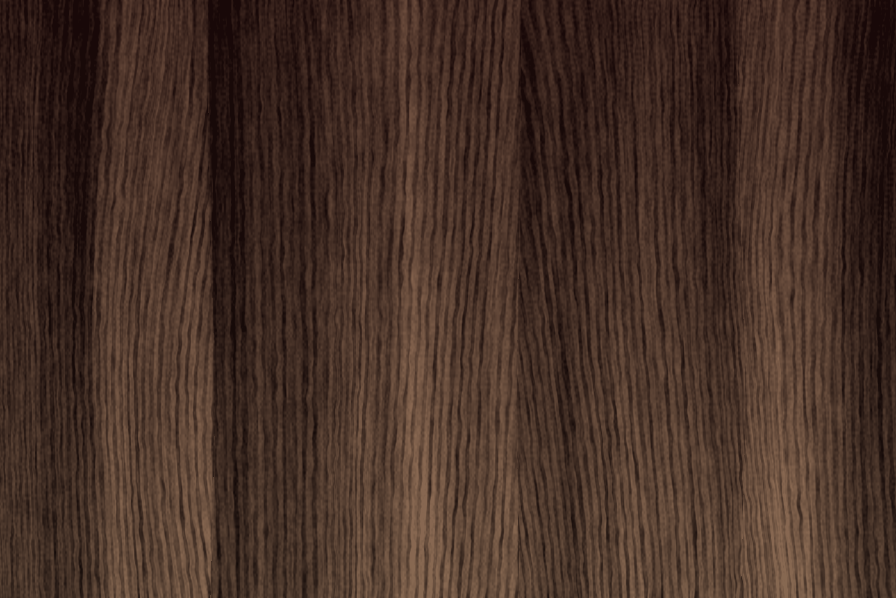
This texture is drawn by a WebGL 2 fragment shader. Its source:

```glsl
#version 300 es
precision highp float;
// Dark walnut boards: four vertical planks with broad light and dark bands.
// Each plank has leaning growth rings, drawn as repeats of a warped coordinate,
// broken up by pores and fibres made of stretched value noise.

uniform vec2 u_resolution;
out vec4 fragColor;

float hash(vec2 p) {
    return fract(sin(dot(p, vec2(127.1, 311.7))) * 43758.5);
}

float noise(vec2 p) {
    vec2 cell = floor(p), f = fract(p);
    f = f * f * (3.0 - 2.0 * f);
    return mix(mix(hash(cell), hash(cell + vec2(1, 0)), f.x),
               mix(hash(cell + vec2(0, 1)), hash(cell + vec2(1, 1)), f.x), f.y);
}

// Soft vertical stripe around a centre
float band(float x, float centre, float width) {
    float d = (x - centre) / width;
    return exp(-d * d);
}

// Dark ring lines, each with its own width and strength
float rings(float coord, float seed) {
    float id = floor(coord);
    float d = abs(fract(coord) - 0.5) * 2.0;
    float width = 0.3 + 0.28 * hash(vec2(id, seed));
    float strength = 0.5 + 0.5 * hash(vec2(id, seed + 5.0));
    return strength * (1.0 - smoothstep(width - 0.22, width + 0.22, d));
}

void main() {
    vec2 p = gl_FragCoord.xy / u_resolution.y;
    float x = p.x, y = p.y;

    // Plank joints, slightly wavy
    float wave = 0.006 * sin(y * 5.0) + 0.004 * (noise(vec2(3.0, y * 6.0)) - 0.5);
    vec3 joint = vec3(x - 0.353 - wave, x - 0.868 + wave * 0.6, x - 1.240 - wave);
    vec3 blend = smoothstep(vec3(-0.004, -0.004, -0.012), vec3(0.004, 0.004, 0.012), joint);
    vec3 side = step(0.0, joint);

    // Broad tone of every plank
    float bx = x + 0.035 * (noise(vec2(x * 5.0, y * 2.0)) - 0.5);
    float tone = 0.24 * band(bx, 0.28, 0.11) - 0.3 * band(bx, 0.11, 0.045) - 0.04;
    float tone2 = 0.32 * band(bx, 0.70, 0.055) + 0.18 * band(bx, 0.59, 0.025)
                + 0.14 * band(bx, 0.85, 0.03) - 0.36 * band(bx, 0.36, 0.06)
                - 0.2 * band(bx, 0.50, 0.08);
    float tone3 = 0.05 - 0.3 * band(bx, 0.87, 0.12) - 0.28 * band(bx, 1.21, 0.045);
    float tone4 = 0.27 * band(bx, 1.31, 0.08) - 0.34 * band(bx, 1.48, 0.08);
    tone = mix(mix(mix(tone, tone2, blend.x), tone3, blend.y), tone4, blend.z);
    tone += 0.24 * (noise(vec2(bx * 22.0, y * 0.9)) - 0.5);
    tone += 0.24 * (noise(vec2(bx * 60.0, y * 1.5 + 7.0)) - 0.5);

    // Ring direction: a different lean and bow in every plank
    float lean = 0.035 * sin(y * 4.0 + 0.5) * smoothstep(0.08, 0.3, x);
    float lean2 = -0.07 * y * smoothstep(0.5, 0.8, x);
    float lean3 = 0.13 * (y - 0.5) * exp(-(x - 0.87) / 0.17);
    float lean4 = 0.025 * sin(y * 3.0);
    lean = mix(mix(mix(lean, lean2, side.x), lean3, side.y), lean4, side.z);

    // Ring coordinate, warped from long bends down to ragged edges
    float r = x + lean + 0.03 * noise(vec2(x * 5.0, y * 1.8));
    r += 0.006 * noise(vec2(x * 16.0, y * 5.0));
    r += 0.004 * noise(vec2(x * 80.0, y * 45.0));

    // Wide rings, with finer ones in some stripes
    float wide = rings(r * 64.0, 1.0);
    float narrow = rings(r * 105.0, 2.0);
    float fine = max(smoothstep(0.5, 0.75, noise(vec2(x * 8.0 + 2.0, y * 0.7))),
                     max(band(x, 0.03, 0.06), band(x, 0.59, 0.05)));
    float grain = mix(wide, narrow, 0.8 * fine);

    // Pores cut the rings into dashes
    float pores = noise(vec2(r * 180.0, y * 38.0));
    grain *= 0.5 + 0.9 * pores;

    // Fibres and small speckle
    float fibre = noise(vec2(r * 290.0, y * 26.0)) - 0.5;
    float speckle = noise(p * vec2(335.0, 210.0)) - 0.5;

    // Light falls off toward the top and the left edge
    float light = mix(0.87, 0.25, smoothstep(-0.15, 1.1, y)) + tone;
    light += 0.12 * band(x, 1.38, 0.2) * band(y, 0.0, 0.2);
    light -= 0.1 * band(x, 0.0, 0.15);
    float t = light - grain * (0.24 + 0.4 * clamp(light, 0.0, 1.0));
    t += 0.28 * fibre + 0.24 * speckle;
    t = clamp(t, -0.2, 1.2);

    vec3 colour = mix(vec3(0.15, 0.09, 0.073), vec3(0.47, 0.35, 0.275), t);
    colour += vec3(0.008, -0.005, -0.002) * (2.0 * y - 0.9);
    fragColor = vec4(colour, 1.0);
}
```
